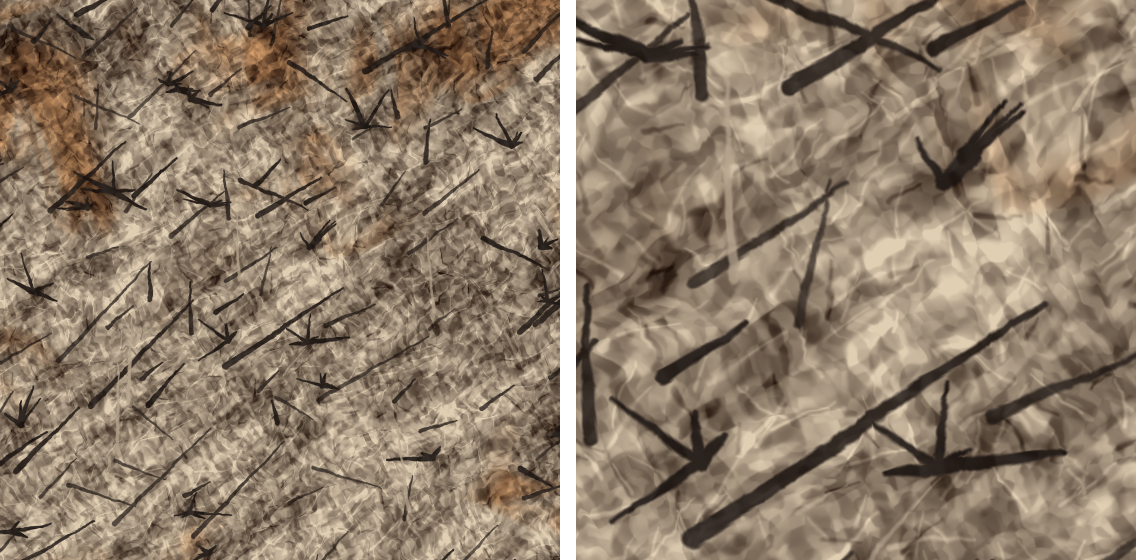
Left, the full canvas; right, a detail of the centre.
A WebGL 2 fragment shader for this texture:

```glsl
#version 300 es
precision highp float;
// Dry straw litter on burnt ground, strewn with charred twigs and stubble.

uniform vec2 u_resolution;
out vec4 fragColor;

const float SLOPE = 0.64;    // main lie of the straw, in radians
const float UPRIGHT = 1.57;

vec3 hash3(vec2 p) {
  vec3 q = fract(p.xyx * vec3(0.1031, 0.1030, 0.0973));
  q += dot(q, q.yxz + 33.33);
  return fract((q.xxy + q.yzz) * q.zyx);
}

vec2 heading(float angle) { return vec2(cos(angle), sin(angle)); }

// Coordinates along and across a direction
vec2 along(vec2 p, float angle) {
  vec2 d = heading(angle);
  return vec2(dot(p, d), dot(p, vec2(-d.y, d.x)));
}

// Layered warped sines, about -1 to 1
float drift(vec2 p) {
  float sum = 0.0, amp = 0.55;
  for (int i = 0; i < 5; i++) {
    p = along(p, 1.1) * 1.6 + 2.3;
    p += 0.7 * sin(p.yx * 1.3);
    sum += amp * sin(p.x) * cos(p.y * 0.8);
    amp *= 0.64;
  }
  return sum;
}

// Soft cellular noise centred on zero
float grain(vec2 p, float seed) {
  vec2 base = floor(p);
  float sum = 0.0, total = 0.0;
  for (int y = -1; y <= 1; y++)
    for (int x = -1; x <= 1; x++) {
      vec2 id = base + vec2(x, y);
      vec3 r = hash3(id + seed);
      vec2 d = p - id - r.xy;
      float w = exp(-9.0 * dot(d, d));
      sum += w * r.z;
      total += w;
    }
  return sum / total - 0.5;
}

// Tapered stroke growing from the origin
float twig(vec2 p, float angle, float len, float width, float soft) {
  vec2 q = along(p, angle);
  float h = clamp(q.x / len, 0.0, 1.0);
  float w = width * (1.0 - 0.65 * h);
  return 1.0 - smoothstep(w - soft, w + soft, length(q - vec2(h * len, 0.0)));
}

// One stroke per cell; size holds longest length and half width
float scatter(vec2 p, float cell, float density, float lean, float spread,
              vec2 size, float soft, float seed) {
  vec2 base = floor(p / cell);
  float cover = 0.0;
  for (int y = -1; y <= 1; y++)
    for (int x = -1; x <= 1; x++) {
      vec2 id = base + vec2(x, y);
      vec3 r = hash3(id + seed), s = hash3(id + seed + 71.3);
      if (r.z > density) continue;
      float angle = lean + spread * (2.0 * s.x - 1.0);
      float len = size.x * mix(0.4, 1.0, s.y);
      vec2 root = (id + r.xy) * cell - 0.5 * len * heading(angle);
      float stroke = twig(p - root, angle, len, size.y * mix(0.6, 1.0, s.z), soft);
      cover = max(cover, stroke * mix(0.7, 1.0, s.z));
    }
  return cover;
}

// Stubble tufts: x is the stems, y the soft shade at their foot
vec2 tufts(vec2 p, float cell, float density, float soft, float seed) {
  vec2 base = floor(p / cell), result = vec2(0.0);
  for (int y = -1; y <= 1; y++)
    for (int x = -1; x <= 1; x++) {
      vec2 id = base + vec2(x, y);
      vec3 r = hash3(id + seed);
      if (r.z > density) continue;
      vec2 q = p - (id + r.xy) * cell;
      result.y = max(result.y, exp(-dot(q, q) / (cell * cell * 0.025)));
      for (int k = 0; k < 5; k++) {
        vec3 s = hash3(id + seed + 13.7 * float(k + 1));
        float angle = UPRIGHT + 2.2 * (2.0 * s.x - 1.0);
        float len = cell * mix(0.1, 0.48, s.y * s.y);
        result.x = max(result.x, twig(q, angle, len, mix(0.003, 0.006, s.z), soft));
      }
    }
  return result;
}

void main() {
  vec2 p = gl_FragCoord.xy / u_resolution.y;
  float soft = max(0.0013, 0.7 / u_resolution.y);
  vec2 bent = p + 0.012 * vec2(drift(p * 12.0), drift(p * 12.0 + 5.0));
  vec2 rough = p + 0.0022 * vec2(drift(p * 45.0), drift(p * 45.0 + 9.0));

  // Ground: burnt patches, straw swaths and fine litter
  float burnt = smoothstep(0.05, 0.6, drift(p * 3.2 + 7.0));
  float tone = 0.67 + 0.24 * drift(p * 6.0 + 1.7) - 0.24 * burnt;
  tone += 0.46 * grain(along(bent, SLOPE) * vec2(7.0, 34.0), 3.0) * (1.0 - 0.6 * burnt);
  tone += 0.42 * grain(along(bent, SLOPE) * vec2(42.0, 105.0), 17.0);
  tone += 0.42 * grain(along(bent, 2.1) * vec2(50.0, 120.0), 29.0);
  tone += 0.28 * grain(bent * 160.0, 41.0);

  // Pale fibres and thin shadow gaps
  float fibres = scatter(bent, 0.045, 0.75, SLOPE, 0.5, vec2(0.07, 0.0022), soft, 5.0);
  fibres = max(fibres, scatter(bent, 0.03, 0.6, 1.9, 0.9, vec2(0.035, 0.0015), soft, 11.0));
  float gaps = scatter(bent, 0.04, 0.5, SLOPE, 1.5, vec2(0.03, 0.0022), soft, 23.0);
  tone += 0.26 * fibres * (1.0 - 0.6 * burnt) - 0.3 * gaps;

  // Charred twigs
  vec2 tuft = tufts(rough, 0.17, 0.68, soft, 37.0);
  float char = tuft.x;
  char = max(char, scatter(rough, 0.2, 0.75, SLOPE, 0.2, vec2(0.27, 0.0062), soft, 43.0));
  char = max(char, scatter(rough, 0.11, 0.45, SLOPE, 0.35, vec2(0.11, 0.005), soft, 53.0));
  char = max(char, scatter(rough, 0.16, 0.42, UPRIGHT, 0.25, vec2(0.1, 0.005), soft, 61.0));
  char = max(char, scatter(rough, 0.23, 0.45, -0.5, 0.4, vec2(0.14, 0.005), soft, 67.0));
  tone -= 0.3 * tuft.y;

  // Colour
  vec3 earth = vec3(0.21, 0.15, 0.11), straw = vec3(0.81, 0.74, 0.64);
  vec3 colour = mix(earth, straw, clamp(tone, -0.15, 1.12));
  float rust = burnt * smoothstep(-0.2, 0.5, drift(p * 7.0 + 3.0));
  colour *= mix(vec3(1.0), vec3(1.03, 0.84, 0.66), rust);
  vec3 soot = vec3(0.14, 0.11, 0.095) + 0.09 * grain(p * 110.0, 79.0);
  colour = mix(colour, soot, 0.95 * char);
  float stalks = scatter(rough, 0.3, 0.35, 1.66, 0.2, vec2(0.2, 0.004), soft, 83.0);
  colour = mix(colour, vec3(0.72, 0.65, 0.56), 0.85 * stalks);
  fragColor = vec4(clamp(colour, 0.0, 1.0), 1.0);
}
```
